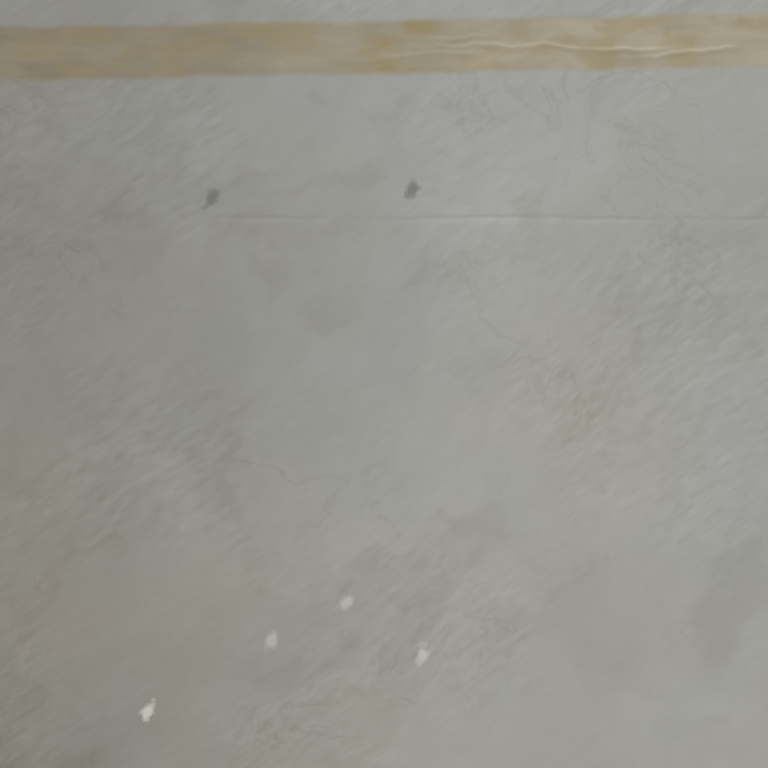
This texture is drawn by a WebGL 2 fragment shader. Its source:

```glsl
#version 300 es
precision highp float;
// Worn grey plaster with soft mottling, a yellowed tape strip, a faint seam and a few chips.

#define MOTTLE 0.40        // strength of the cloudy patches
#define GRAIN 0.17         // strength of the short trowel marks
#define GRAIN_ANGLE 0.62   // direction of the trowel marks, radians
#define TAPE_Y 0.930       // height of the strip at the left edge
#define TAPE_SLOPE 0.018
#define TAPE_HALF 0.0345
#define SEAM_Y 0.717
#define CHIPS 4
#define PITS 2

uniform vec2 u_resolution;
out vec4 fragColor;

const vec3 PLASTER_DARK = vec3(0.530, 0.520, 0.490);
const vec3 PLASTER_LIGHT = vec3(0.652, 0.652, 0.632);
const vec3 TAPE_DARK = vec3(0.505, 0.475, 0.405);
const vec3 TAPE_LIGHT = vec3(0.645, 0.615, 0.530);
const vec3 TAPE_AMBER = vec3(0.580, 0.520, 0.380);

float hash(vec2 p) {
    vec3 q = fract(vec3(p.xyx) * 0.1031);
    q += dot(q, q.yzx + 33.33);
    return fract((q.x + q.y) * q.z);
}

float noise(vec2 p) {
    vec2 i = floor(p), f = fract(p);
    f = f * f * f * (f * (f * 6.0 - 15.0) + 10.0);
    float low = mix(hash(i), hash(i + vec2(1, 0)), f.x);
    float high = mix(hash(i + vec2(0, 1)), hash(i + vec2(1, 1)), f.x);
    return mix(low, high, f.y);
}

float fbm(vec2 p) {
    float sum = 0.0, amp = 0.5;
    for (int i = 0; i < 5; i++) {
        sum += amp * noise(p);
        p = mat2(0.8, 0.6, -0.6, 0.8) * p * 2.03 + 17.3;
        amp *= 0.52;
    }
    return sum;
}

vec2 rotate(vec2 p, float a) {
    return vec2(cos(a) * p.x + sin(a) * p.y, cos(a) * p.y - sin(a) * p.x);
}

float ridge(float x, float width) {
    return exp(-x * x / (width * width));
}

// Small ragged spot, 1 inside and 0 outside
float spot(vec2 p, vec2 center, float radius) {
    vec2 d = rotate(p - center, 1.1) * vec2(0.75, 1.25);
    float ragged = radius * (0.2 + 1.5 * fbm(p * 110.0));
    return 1.0 - smoothstep(ragged * 0.3, ragged * 1.5, length(d));
}

vec3 plaster(vec2 p) {
    // Light falls off to the left and slightly to the bottom
    float tone = 0.06 + 0.74 * smoothstep(-0.08, 0.74, p.x) - 0.08 * (1.0 - p.y);

    // Cloudy patches, warped and leaning along the trowel direction
    vec2 along = rotate(p, GRAIN_ANGLE);
    vec2 warp = vec2(fbm(p * 6.0 + 3.0), fbm(p * 6.0 + 41.0)) - 0.5;
    tone += MOTTLE * (fbm(along * vec2(3.0, 4.0) + warp + 9.0) - 0.48);
    tone += MOTTLE * 0.55 * (fbm(along * vec2(11.0, 15.0) + 2.0 * warp) - 0.5);

    // Short, broken trowel marks over a fine tooth
    vec2 brushed = along + 0.02 * warp;
    float marks = noise(brushed * vec2(42.0, 130.0)) + noise(brushed * vec2(75.0, 230.0)) - 1.0;
    tone += GRAIN * marks * (0.25 + 0.75 * smoothstep(0.35, 0.65, fbm(p * 5.0 + 60.0)));

    // Thin ragged scuffs, sparse and faint
    float scuff = ridge(fbm(p * 13.0 + 3.0 * warp + 80.0) - 0.5, 0.025);
    tone -= 0.16 * scuff * smoothstep(0.52, 0.72, fbm(p * 8.0 + 5.0));
    tone -= 0.16 * smoothstep(0.58, 0.82, fbm(along * vec2(10.0, 13.0) + 2.0 * warp + 50.0));

    vec3 color = mix(PLASTER_DARK, PLASTER_LIGHT, clamp(tone, -0.3, 1.2));

    // Warm stains low down, cooler tint toward the top
    float warmth = (fbm(p * 4.0 + 25.0) - 0.5) + 0.55 * (0.45 - p.y);
    return color + warmth * vec3(0.020, 0.002, -0.020);
}

vec3 tape(vec2 p, float across) {
    float fiber = fbm(vec2(p.x * 16.0, across * 1.6) + 12.0);
    float tone = 0.12 + 0.78 * smoothstep(0.0, 0.8, p.x) + 0.7 * (fiber - 0.5);
    vec3 color = mix(TAPE_DARK, TAPE_LIGHT, clamp(tone, 0.0, 1.1));
    float stain = fbm(vec2(p.x * 18.0, across * 1.3) + 31.0);
    float amber = 0.45 * smoothstep(0.45, 0.75, stain);
    amber += ridge(p.x - 0.50, 0.06) * smoothstep(0.25, 0.65, stain) * 0.8;
    color = mix(color, TAPE_AMBER, min(amber, 1.0));

    // Broken pale creases on the right part, shaded underneath
    for (int i = 0; i < 3; i++) {
        float k = float(i);
        float line = across - 0.28 + 0.25 * k - 0.9 * (fbm(vec2(p.x * 7.0, 4.0 + 9.0 * k)) - 0.5);
        float gaps = smoothstep(0.45, 0.75, noise(vec2(p.x * 17.0, 7.0 + 5.0 * k)));
        gaps *= smoothstep(0.32, 0.85, p.x);
        color += gaps * (0.07 * ridge(line, 0.07) - 0.03 * ridge(line + 0.16, 0.09));
    }
    return color;
}

void main() {
    vec2 p = gl_FragCoord.xy / u_resolution;
    vec3 color = plaster(p);

    // Faint, interrupted seam with a pale lower lip
    float seam = p.y - SEAM_Y - 0.007 * (fbm(vec2(p.x * 14.0, 2.0)) - 0.5);
    float visible = smoothstep(0.25, 0.34, p.x) * smoothstep(0.2, 0.8, fbm(vec2(p.x * 20.0, 3.0)));
    color -= 0.035 * visible * ridge(seam, 0.0024);
    color += 0.020 * visible * ridge(seam + 0.005, 0.0035);

    // Pale chips in the lower half, dark pits above the seam
    for (int i = 0; i < CHIPS; i++) {
        vec2 seed = vec2(float(i) * 7.0 + 3.0, 11.0);
        vec2 at = vec2(0.08 + 0.65 * hash(seed), 0.05 + 0.38 * hash(seed + 5.0));
        float strength = 0.3 + 0.65 * hash(seed + 9.0);
        color = mix(color, vec3(0.82, 0.82, 0.79), strength * spot(p, at, 0.0095));
    }
    for (int i = 0; i < PITS; i++) {
        vec2 at = vec2(0.275 + 0.262 * float(i), SEAM_Y + 0.025 + 0.011 * float(i));
        color = mix(color, vec3(0.39, 0.40, 0.38), 0.6 * spot(p, at, 0.0095));
    }

    // Strip with wavering, soft and partly worn edges
    float wobble = 0.006 * (fbm(vec2(p.x * 18.0, 8.0)) - 0.5);
    float offset = p.y - TAPE_Y - TAPE_SLOPE * p.x + wobble;
    float inside = TAPE_HALF - abs(offset);
    float cover = smoothstep(-0.005, 0.005, inside) * (0.78 + 0.2 * fbm(p * 24.0));
    color = mix(color, tape(p, offset / TAPE_HALF), cover);

    fragColor = vec4(color, 1.0);
}
```
